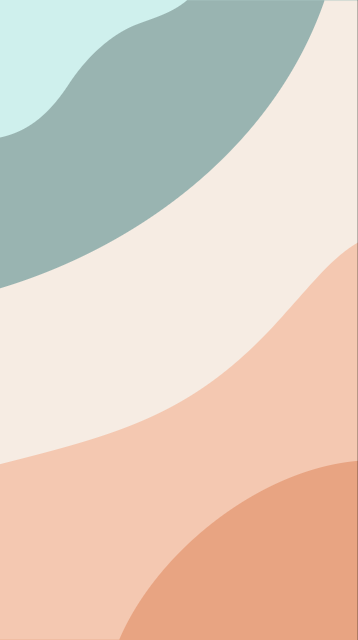
A Shadertoy shader for this background:

```glsl
// Canvas grid: 430 units wide, 768 units high, y up
const vec2 GRID = vec2(430.0, 768.0);

// Signed distance estimate to a cubic Bezier running left to right; positive above it
float above(vec2 p, vec2 a, vec2 b, vec2 c, vec2 d) {
    // Power-basis coefficients
    vec2 k1 = 3.0 * (b - a);
    vec2 k2 = 3.0 * (a - 2.0 * b + c);
    vec2 k3 = d - a + 3.0 * (b - c);

    // Newton steps find the parameter under p.x
    float t = clamp((p.x - a.x) / (d.x - a.x), 0.0, 1.0);
    for (int i = 0; i < 6; i++) {
        float x = a.x + t * (k1.x + t * (k2.x + t * k3.x));
        float dx = k1.x + t * (2.0 * k2.x + 3.0 * t * k3.x);
        t = clamp(t - (x - p.x) / dx, 0.0, 1.0);
    }
    float height = a.y + t * (k1.y + t * (k2.y + t * k3.y));
    vec2 tangent = k1 + t * (2.0 * k2 + 3.0 * t * k3);
    return (p.y - height) * tangent.x / length(tangent);
}

float tealEdge(vec2 p) {
    return above(p, vec2(0, 422), vec2(170, 473), vec2(330, 594), vec2(390, 768));
}

float mintEdge(vec2 p) {
    if (p.x < 82.0)
        return above(p, vec2(0, 603), vec2(38, 611), vec2(62, 636), vec2(82, 666));
    if (p.x < 160.0)
        return above(p, vec2(82, 666), vec2(102, 697), vec2(130, 724), vec2(160, 737));
    return above(p, vec2(160, 737), vec2(182, 746), vec2(205, 751), vec2(225, 768));
}

float peachEdge(vec2 p) {
    if (p.x < 345.0)
        return above(p, vec2(0, 211), vec2(150, 249), vec2(238, 272), vec2(345, 395));
    return above(p, vec2(345, 395), vec2(375, 428), vec2(400, 460), vec2(430, 477));
}

float orangeEdge(vec2 p) {
    return above(p, vec2(143, 0), vec2(188, 106), vec2(312, 205), vec2(430, 215));
}

void mainImage(out vec4 fragColor, in vec2 fragCoord) {
    vec2 p = fragCoord / iResolution.xy * GRID;
    float pixel = GRID.x / iResolution.x;

    // Flat layers, back to front
    vec3 color = vec3(0.965, 0.925, 0.89);
    color = mix(color, vec3(0.60, 0.706, 0.694), clamp(0.5 + tealEdge(p) / pixel, 0.0, 1.0));
    color = mix(color, vec3(0.81, 0.94, 0.93), clamp(0.5 + mintEdge(p) / pixel, 0.0, 1.0));
    color = mix(color, vec3(0.957, 0.784, 0.694), clamp(0.5 - peachEdge(p) / pixel, 0.0, 1.0));
    color = mix(color, vec3(0.91, 0.643, 0.51), clamp(0.5 - orangeEdge(p) / pixel, 0.0, 1.0));

    // Hairline shade along the right border
    color *= 1.0 - 0.3 * clamp(0.5 + (p.x - 429.0) / pixel, 0.0, 1.0);

    fragColor = vec4(color, 1.0);
}
```
